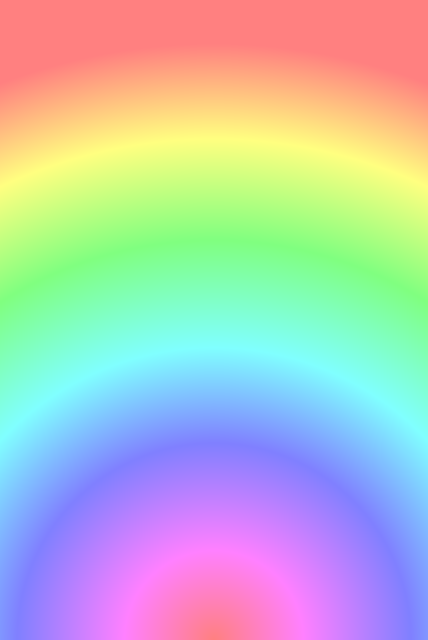
A Shadertoy shader for this background:

```glsl
// A pastel rainbow of soft concentric rings rising from the bottom centre.

#define CENTRE vec2(0.5, 0.0)  // ring centre, as a fraction of the canvas
#define OUTER_RADIUS 0.932     // radius of the last stop, in canvas heights
#define PASTEL 0.5             // amount of white mixed into the pure hues
#define STOP_COUNT 7

// Ring positions from the centre outwards
const float STOPS[STOP_COUNT] = float[](0.0, 0.15, 0.33, 0.49, 0.67, 0.84, 1.0);

// Pure hue at a position on the wheel: 0 red, 1 yellow, 2 green ... 6 red
vec3 pureHue(float sector) {
    vec3 offset = mod(sector + vec3(0.0, 4.0, 2.0), 6.0);
    return clamp(abs(offset - 3.0) - 1.0, 0.0, 1.0);
}

// Count of stops passed, with the fraction of the current one
float stopsPassed(float t) {
    float passed = 0.0;
    for (int i = 1; i < STOP_COUNT; i++) {
        passed += clamp((t - STOPS[i - 1]) / (STOPS[i] - STOPS[i - 1]), 0.0, 1.0);
    }
    return passed;
}

void mainImage(out vec4 fragColor, in vec2 fragCoord) {
    // Distance from the ring centre, in canvas heights
    vec2 fromCentre = (fragCoord - CENTRE * iResolution.xy) / iResolution.y;
    float t = length(fromCentre) / OUTER_RADIUS;

    // Hue runs backwards: red, magenta, blue, cyan, green, yellow, red
    vec3 ringColour = pureHue(6.0 - stopsPassed(t));
    fragColor = vec4(mix(ringColour, vec3(1.0), PASTEL), 1.0);
}
```
